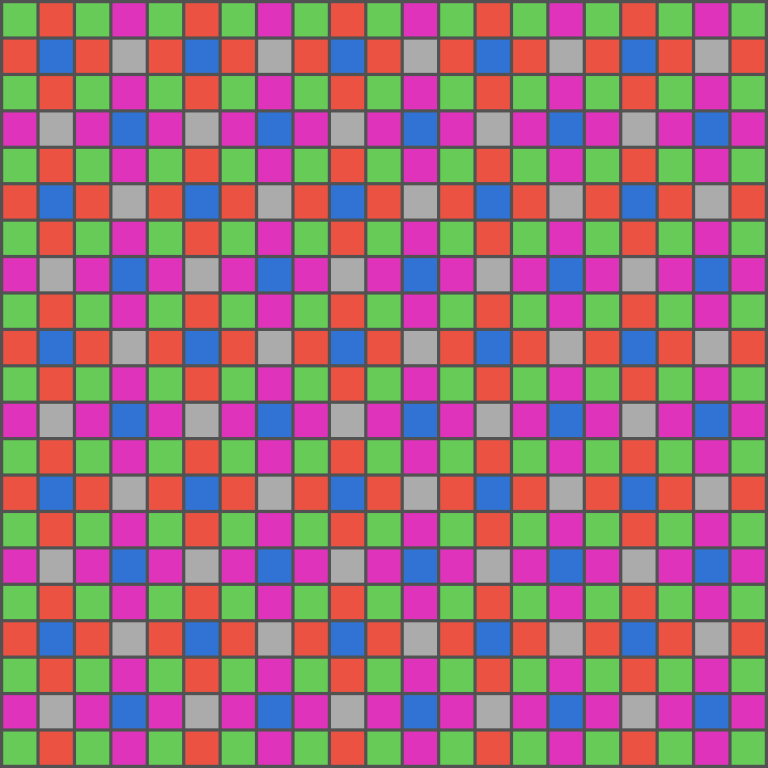
Give the GLSL for this pattern, as a WebGL 1 fragment shader.

```glsl
precision highp float;

uniform vec2 u_resolution;

const float CELLS = 21.0;         // squares across and down
const float LINE_WIDTH = 0.0042;  // in canvas units
const vec3 LINE_GREY = vec3(0.32, 0.32, 0.32);
const vec3 PALE_GREY = vec3(0.67, 0.67, 0.67);
const vec3 GREEN = vec3(0.40, 0.80, 0.34);
const vec3 RED = vec3(0.925, 0.32, 0.26);
const vec3 MAGENTA = vec3(0.87, 0.20, 0.73);
const vec3 BLUE = vec3(0.19, 0.45, 0.83);

// Colour of a square, repeating every four columns and rows
vec3 squareColor(vec2 cell) {
  vec2 odd = mod(cell, 2.0);
  vec2 late = step(2.5, mod(cell, 4.0));
  vec3 columnColor = mix(RED, MAGENTA, late.x);
  vec3 rowColor = mix(RED, MAGENTA, late.y);
  vec3 crossing = mix(BLUE, PALE_GREY, abs(late.x - late.y));
  return mix(mix(GREEN, columnColor, odd.x),
             mix(rowColor, crossing, odd.x), odd.y);
}

void main() {
  float side = min(u_resolution.x, u_resolution.y);
  float pixel = 1.0 / side;
  vec2 uv = (gl_FragCoord.xy - 0.5 * (u_resolution - side)) / side;

  // Rows count from the top; a full line also frames the outer edge
  vec2 p = vec2(uv.x, 1.0 - uv.y) - 0.5 * LINE_WIDTH;
  float pitch = (1.0 - LINE_WIDTH) / CELLS;
  vec2 cell = clamp(floor(p / pitch), 0.0, CELLS - 1.0);

  // Smoothed inside of the square
  vec2 fromCenter = abs(p - (cell + 0.5) * pitch);
  vec2 inset = 0.5 * (pitch - LINE_WIDTH) - fromCenter;
  vec2 cover = clamp(inset / pixel + 0.5, 0.0, 1.0);

  gl_FragColor = vec4(mix(LINE_GREY, squareColor(cell), cover.x * cover.y), 1.0);
}
```
